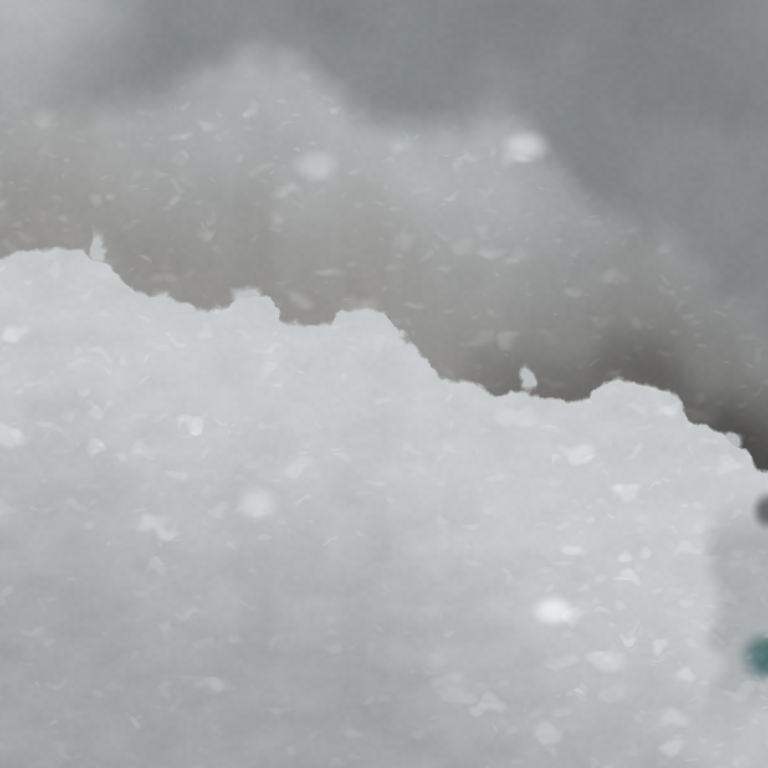
Give the GLSL for this texture, as a WebGL 1 fragment shader.

```glsl
precision highp float;
// Bank of granular snow with a crisp ragged crest before a blurred grey snow ridge.
uniform vec2 u_resolution;

float hash(vec2 p) {
  vec3 q = fract(p.xyx * vec3(0.1031, 0.1030, 0.0973));
  q += dot(q, q.yzx + 33.33);
  return fract((q.x + q.y) * q.z);
}

float noise(vec2 p) {
  vec2 cell = floor(p), f = fract(p);
  f = f * f * (3.0 - 2.0 * f);
  float low = mix(hash(cell), hash(cell + vec2(1.0, 0.0)), f.x);
  float high = mix(hash(cell + vec2(0.0, 1.0)), hash(cell + 1.0), f.x);
  return mix(low, high, f.y);
}

float fbm(vec2 p) {
  float sum = 0.0, amp = 0.5;
  for (int i = 0; i < 4; i++) {
    sum += amp * noise(p);
    p = mat2(1.6, 1.2, -1.2, 1.6) * p + 7.3;
    amp *= 0.5;
  }
  return sum / 0.9375;
}

// Height change that happens between two x positions.
float rise(float x, float from, float to, float change) {
  return change * smoothstep(from, to, x);
}

// Soft ellipse: one at the centre, zero outside the radius.
float blob(vec2 p, vec2 centre, vec2 radius) {
  return 1.0 - smoothstep(0.2, 1.0, length((p - centre) / radius));
}

float frontCrest(float x) {
  float h = 0.667 + rise(x, 0.0, 0.05, 0.007) - rise(x, 0.10, 0.21, 0.062);
  h += rise(x, 0.21, 0.27, -0.013) + rise(x, 0.295, 0.315, 0.018);
  h += rise(x, 0.345, 0.37, -0.037) + rise(x, 0.435, 0.45, 0.018);
  h += rise(x, 0.498, 0.515, -0.036) + rise(x, 0.52, 0.58, -0.054);
  h += rise(x, 0.59, 0.66, -0.024) + rise(x, 0.68, 0.75, -0.006);
  h += rise(x, 0.755, 0.80, 0.026) - rise(x, 0.84, 0.94, 0.070);
  return h - rise(x, 0.94, 1.0, 0.046);
}

float backCrest(float x) {
  float h = 0.87 + rise(x, 0.08, 0.33, 0.06) - rise(x, 0.35, 0.50, 0.085);
  return h - rise(x, 0.65, 0.84, 0.115) - rise(x, 0.80, 1.02, 0.13);
}

// Scattered irregular crystals, one per grid cell; density is the chance of one.
float crystals(vec2 p, float scale, float density, float blur) {
  p += 0.020 * (vec2(noise(p * 55.0), noise(p * 55.0 + 19.0)) - 0.5);
  vec2 grid = p * scale, cell = floor(grid);
  float sum = 0.0;
  for (int j = -1; j <= 1; j++) {
    for (int i = -1; i <= 1; i++) {
      vec2 id = cell + vec2(float(i), float(j));
      vec2 centre = id + vec2(hash(id + 3.1), hash(id + 8.7));
      vec2 size = mix(vec2(0.22, 0.14), vec2(0.58, 0.32), hash(id + 15.3));
      float shape = 1.0 - smoothstep(1.0 - blur, 1.0, length((grid - centre) / size));
      sum = max(sum, shape * step(hash(id + 27.9), density) * mix(0.4, 1.0, hash(id + 41.2)));
    }
  }
  return sum;
}

vec3 backdrop(vec2 p) {
  float cloud = fbm(p * 9.0);
  float depth = backCrest(p.x) - p.y + 0.07 * (cloud - 0.5);
  float sky = 0.535 + 0.15 * blob(p, vec2(0.0, 1.0), vec2(0.24, 0.28));
  float above = p.y - frontCrest(p.x);
  float snow = mix(0.575, 0.675, smoothstep(0.0, 0.24, above)) - 0.09 * smoothstep(0.5, 1.0, p.x);
  float body = smoothstep(-0.025, 0.05, depth);
  float tone = mix(sky, snow, body) + 0.09 * (cloud - 0.5);
  tone += body * (0.07 * crystals(p, 20.0, 0.45, 0.9) + 0.04 * crystals(p + 4.0, 38.0, 0.5, 0.9));
  tone += 0.14 * blob(p, vec2(0.685, 0.81), vec2(0.04, 0.025));
  tone += 0.08 * blob(p, vec2(0.41, 0.785), vec2(0.04, 0.025));
  tone -= 0.10 * (1.0 - smoothstep(0.0, 0.09, above)) * smoothstep(0.52, 0.72, p.x);
  tone -= 0.07 * blob(p, vec2(1.0, 0.43), vec2(0.12, 0.10));
  vec3 tint = mix(vec3(0.002, 0.0, -0.008), vec3(-0.012, 0.004, 0.006), smoothstep(0.03, 0.25, above));
  return tone + tint;
}

vec3 frontSnow(vec2 p, float depth) {
  float right = smoothstep(0.55, 0.9, p.x);
  float fade = smoothstep(0.06, 0.58, depth - 0.14 * right);
  float tone = mix(0.79, 0.645, fade) + 0.055 * (fbm(p * vec2(20.0, 34.0)) - 0.5);
  float band = blob(p, vec2(0.25, 0.40), vec2(0.36, 0.17));
  float density = 0.10 + 0.35 * band + 0.40 * right;
  tone += 0.065 * crystals(p, 19.0, density, 0.6) + 0.035 * crystals(p + 9.0, 36.0, density + 0.15, 0.7);
  tone += 0.14 * blob(p, vec2(0.72, 0.205), vec2(0.035, 0.025));
  tone += 0.09 * blob(p, vec2(0.335, 0.345), vec2(0.035, 0.03));
  // Shaded far-right side with two dark hollows.
  float side = smoothstep(0.91, 0.95, p.x + 0.03 * (noise(p * 30.0) - 0.5));
  tone -= 0.10 * side * (1.0 - smoothstep(0.28, 0.37, p.y)) * smoothstep(0.04, 0.13, p.y);
  tone -= 0.36 * blob(p, vec2(1.0, 0.335), vec2(0.025, 0.03));
  float hollow = blob(p, vec2(1.0, 0.145), vec2(0.045, 0.04));
  return tone + vec3(-0.012, 0.003, 0.009) - hollow * vec3(0.38, 0.27, 0.27);
}

void main() {
  vec2 p = gl_FragCoord.xy / u_resolution;
  vec2 ragged = vec2(fbm(p * 42.0), fbm(p * 42.0 + 31.0)) - 0.5;
  vec2 q = p + 0.022 * ragged;
  float depth = frontCrest(q.x) - q.y;
  // Small grains standing up from the crest.
  float grains = blob(q, vec2(0.127, 0.678), vec2(0.010, 0.022));
  grains += blob(q, vec2(0.322, 0.614), vec2(0.026, 0.022));
  grains += blob(q, vec2(0.685, 0.505), vec2(0.014, 0.028));
  grains += blob(q, vec2(0.957, 0.425), vec2(0.018, 0.018));
  float cover = max(smoothstep(-0.004, 0.004, depth), min(grains * 1.3, 0.85));
  vec3 colour = mix(backdrop(p), frontSnow(p, max(depth, 0.0)), cover);
  colour += 0.014 * (noise(p * 150.0) - 0.5);
  gl_FragColor = vec4(clamp(colour, 0.0, 1.0), 1.0);
}
```
